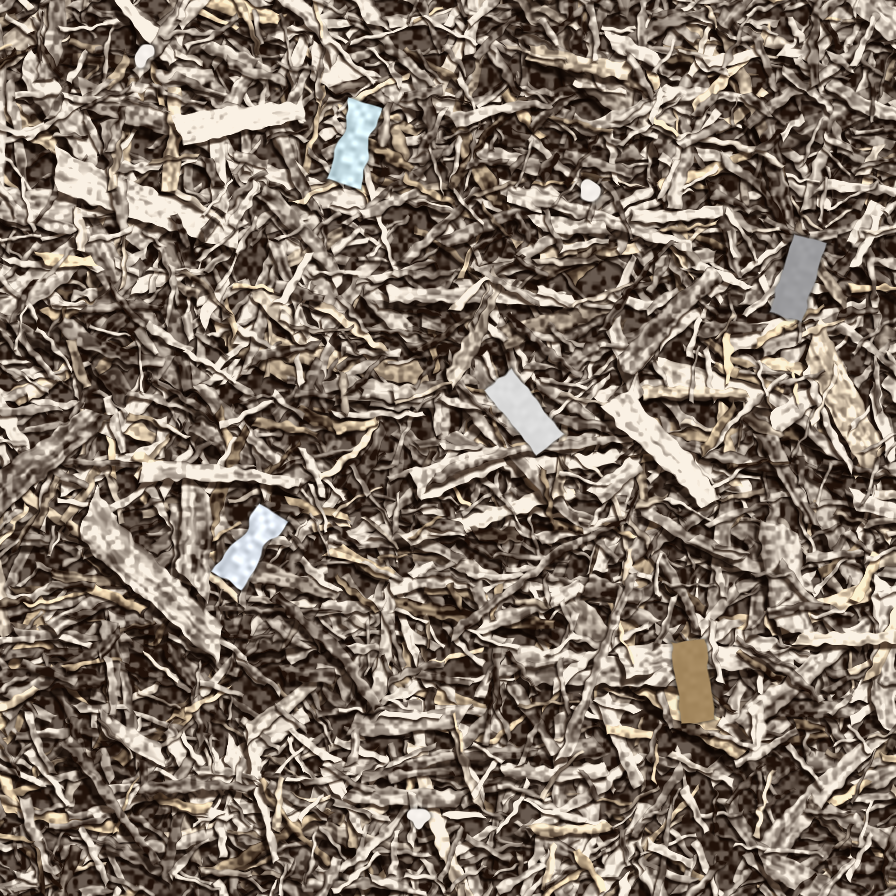
A three.js fragment shader for this texture:

```glsl
// Sunlit wood mulch: layered splinters and chips with a few scraps of litter.
varying vec2 vUv;

vec4 hash4(vec2 p) {
  vec4 q = fract(p.xyxy * vec4(0.1031, 0.1030, 0.0973, 0.1099));
  q += dot(q, q.wzxy + 33.33);
  return fract((q.xxyz + q.yzzw) * q.zywx);
}

float noise(vec2 p) {
  vec2 i = floor(p);
  vec2 f = fract(p);
  f = f * f * (3.0 - 2.0 * f);
  float low = mix(hash4(i).x, hash4(i + vec2(1.0, 0.0)).x, f.x);
  float high = mix(hash4(i + vec2(0.0, 1.0)).x, hash4(i + 1.0).x, f.x);
  return mix(low, high, f.y);
}

vec2 noise2(vec2 p) {
  return vec2(noise(p), noise(p + 57.3));
}

mat2 turn(float a) {
  return mat2(cos(a), sin(a), -sin(a), cos(a));
}

// Tapered, slanted splinter, measured along its own axis.
float splinter(vec2 q, vec2 halfSize, float slant, float taper) {
  float along = clamp(q.x / halfSize.x, -1.0, 1.0);
  float width = halfSize.y * (1.0 - taper * (0.5 + 0.5 * along));
  return max(abs(q.x + slant * q.y) - halfSize.x, abs(q.y) - width);
}

// Dark shade to sun-bleached wood, with a warm tint for fresh pieces.
vec3 woodColor(float tone, float warmth) {
  vec3 wood = mix(vec3(0.08, 0.045, 0.025), vec3(0.97, 0.93, 0.875), clamp(tone, 0.0, 1.0));
  return wood * mix(vec3(1.0), vec3(1.03, 0.91, 0.68), warmth);
}

vec3 addChips(vec3 col, vec2 p, float layer, float speckle, float patchTone) {
  float kind = mod(layer, 3.0);
  float cell = kind < 0.5 ? 0.125 : (kind < 1.5 ? 0.07 : 0.038);
  float presence = kind < 0.5 ? 0.5 : 0.62;
  if (layer > 11.5) presence = 0.2;
  vec2 grid = p / cell + layer * 0.37 + 4.0;
  vec2 home = floor(grid);

  for (int y = -1; y <= 1; y++) {
    for (int x = -1; x <= 1; x++) {
      vec2 id = home + vec2(float(x), float(y));
      vec4 a = hash4(id + layer * 41.0);
      vec4 b = hash4(id + layer * 41.0 + 213.0);
      if (b.w > presence) continue;

      float lean = 2.0 * a.z - 1.0;
      mat2 spin = turn(-1.57 * lean * (0.65 + 0.35 * abs(lean)));
      vec2 q = spin * (grid - id - 0.15 - 0.7 * a.xy) * cell;
      vec2 toSun = spin * vec2(0.034, 0.058) * (cell + 0.01);
      float bend = (b.z - 0.5) * 0.25 / cell;
      vec2 halfSize = cell * vec2(mix(0.4, 0.95, a.w), mix(0.05, 0.17, b.x * b.x));
      float slant = (a.x - 0.5) * 2.0;
      float taper = b.z * 0.55;

      // Cast shadow falls away from the sun.
      vec2 s = q + toSun;
      s.y += bend * s.x * s.x;
      float shade = smoothstep(0.002, -0.002, splinter(s, halfSize, slant, taper));
      col *= mix(vec3(1.0), vec3(0.29, 0.25, 0.22), shade);

      q.y += bend * q.x * q.x;
      float d = splinter(q, halfSize, slant, taper);
      if (d < 0.002) {
        float fibre = noise(q * vec2(30.0, 270.0) + a.xy * 90.0 + 40.0);
        float stain = noise(q * vec2(45.0, 90.0) + b.xy * 70.0 + 30.0);
        float tone = 0.27 + 0.74 * b.y + 0.55 * (fibre - 0.5) + 0.4 * (stain - 0.5);
        tone += 0.4 * (speckle - 0.5) + patchTone + 0.1 * spin[1].y * q.y / halfSize.y;
        tone -= 0.14 * smoothstep(-0.002, 0.0, d);
        tone *= mix(0.75, 1.0, layer / 12.0);
        float warmth = smoothstep(0.75, 1.0, a.y) * 0.5;
        col = mix(col, woodColor(tone, warmth), smoothstep(0.0008, -0.0008, d));
      }
    }
  }
  return col;
}

// Five paper and foil scraps, then three small white pebbles.
vec3 addLitter(vec3 col, vec2 p) {
  for (int i = 0; i < 8; i++) {
    float n = float(i);
    vec2 center = vec2(0.1 + 0.8 * fract(0.37 + 0.618 * n), fract(1.84 - 0.15 * n));
    vec2 q = turn(0.7 * sin(n * 2.3 + 0.4)) * (p - center);
    bool pebble = i > 4;
    float crumpled = (i == 0 || i == 3) ? 1.0 : 0.0;
    float pinch = 1.0 - 0.35 * crumpled * exp(-pow(q.y - 0.012, 2.0) * 7000.0);
    vec2 edge = abs(q) - vec2(0.019 * pinch, 0.046);
    float d = pebble ? length(q * vec2(1.0, 0.8)) - 0.01 : max(edge.x, edge.y);
    d += (noise(p * 90.0 + n) - 0.5) * (pebble ? 0.009 : 0.004);

    vec3 tint = i == 1 ? vec3(0.61, 0.61, 0.62) : vec3(0.86, 0.86, 0.86);
    if (i == 4) tint = vec3(0.64, 0.53, 0.37);
    if (crumpled > 0.5) tint = i == 0 ? vec3(0.80, 0.89, 0.92) : vec3(0.87, 0.90, 0.94);
    if (pebble) tint = vec3(0.96, 0.94, 0.92);
    tint += (noise(q * 150.0 + 20.0) - 0.5) * mix(0.05, 0.32, crumpled);

    col *= 1.0 - 0.5 * smoothstep(0.005, -0.002, d);
    col = mix(col, tint, smoothstep(0.0012, -0.0012, d));
  }
  return col;
}

void main() {
  // Warping bends the pieces slightly and frays their edges.
  vec2 p = vUv + 0.012 * (noise2(vUv * 10.0) - 0.5) + 0.0055 * (noise2(vUv * 105.0) - 0.5);
  float speckle = smoothstep(0.2, 0.8, noise(vUv * 190.0));
  float patchTone = 0.3 * (noise(vUv * 8.0) - 0.5);
  vec3 col = woodColor(0.3 * speckle, 0.0);
  for (int layer = 0; layer < 13; layer++) {
    col = addChips(col, p, float(layer), speckle, patchTone);
  }
  // Sunlit exposure with a warm floor in the deepest gaps.
  col = min(col * 1.1, vec3(0.98, 0.945, 0.895));
  col += vec3(0.045, 0.02, 0.008) * (1.0 - col);
  gl_FragColor = vec4(addLitter(col, vUv), 1.0);
}
```
